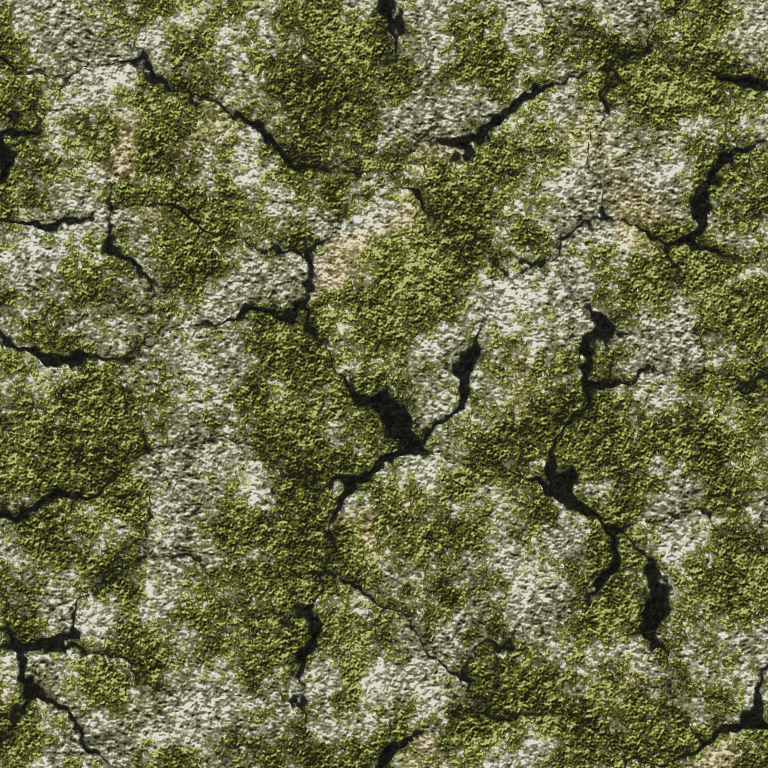
Write a WebGL 2 fragment shader that draws this texture.

```glsl
#version 300 es
precision highp float;
// Dry stone wall: irregular pale stones with dark gaps, overgrown by ragged moss.

uniform vec2 u_resolution;
out vec4 outColor;

const vec2  STONE_GRID   = vec2(4.3, 5.6);  // stones across the canvas
const float WARP         = 0.42;            // bending of the stone outlines
const float GAP_WIDTH    = 0.058;           // widest gap, in stone units
const float MOSS_COVER   = 0.05;            // higher means more moss
const float GRAIN_SCALE  = 72.0;            // coarsest grain across the canvas
const float SPRIG_GRID   = 74.0;            // moss sprigs across the canvas
const vec2  LIGHT_OFFSET = vec2(-0.0010, 0.0024);

const vec3 GAP_COLOR   = vec3(0.075, 0.08, 0.07);
const vec3 MOSS_SHADE  = vec3(0.12, 0.125, 0.075);
const vec3 MOSS_DARK   = vec3(0.27, 0.28, 0.125);
const vec3 MOSS_MID    = vec3(0.42, 0.44, 0.185);
const vec3 MOSS_LIGHT  = vec3(0.70, 0.72, 0.46);
const vec3 STONE_SHADE = vec3(0.15, 0.15, 0.10);
const vec3 STONE_DARK  = vec3(0.37, 0.37, 0.26);
const vec3 STONE_MID   = vec3(0.54, 0.54, 0.43);
const vec3 STONE_LIGHT = vec3(0.86, 0.86, 0.81);
const vec3 EARTH_TINT  = vec3(1.04, 0.97, 0.88);

vec2 hash2(vec2 p) {
    vec3 q = fract(p.xyx * vec3(0.1031, 0.1030, 0.0973));
    q += dot(q, q.yzx + 33.33);
    return fract((q.xx + q.yz) * q.zy);
}

float gradientAt(vec2 cell, vec2 f, vec2 corner) {
    return dot(hash2(cell + corner) * 2.0 - 1.0, f - corner);
}

float noise(vec2 p) {
    vec2 i = floor(p), f = fract(p);
    vec2 u = f * f * f * (f * (f * 6.0 - 15.0) + 10.0);
    return mix(mix(gradientAt(i, f, vec2(0, 0)), gradientAt(i, f, vec2(1, 0)), u.x),
               mix(gradientAt(i, f, vec2(0, 1)), gradientAt(i, f, vec2(1, 1)), u.x), u.y);
}

float fbm(vec2 p, int octaves, float gain) {
    float sum = 0.0, amp = 1.0;
    for (int i = 0; i < octaves; i++) {
        sum += amp * noise(p);
        p = mat2(1.6, 1.2, -1.2, 1.6) * p + 17.3;
        amp *= gain;
    }
    return sum;
}

float smoothMin(float a, float b, float k) {
    float h = max(k - abs(a - b), 0.0) / k;
    return min(a, b) - h * h * k * 0.25;
}

// Distance to the stone outline; also its outward normal, stone id and offset from centre.
float stoneEdge(vec2 p, out vec2 normal, out vec2 id, out vec2 offset) {
    vec2 base = floor(p);
    float nearest = 8.0;
    for (int k = 0; k < 9; k++) {
        vec2 c = base + vec2(k % 3 - 1, k / 3 - 1);
        vec2 r = c + hash2(c + 40.0) - p;
        if (dot(r, r) < nearest) { nearest = dot(r, r); id = c; offset = -r; }
    }
    float edge = 8.0, closest = 8.0;
    for (int k = 0; k < 25; k++) {
        vec2 c = id + vec2(k % 5 - 2, k / 5 - 2);
        if (k == 12) continue;
        vec2 r = c + hash2(c + 40.0) - p;
        vec2 n = normalize(r + offset);
        float d = dot(0.5 * (r - offset), n);
        if (d < closest) { closest = d; normal = n; }
        edge = smoothMin(edge, d, 0.07);
    }
    return edge;
}

// Short, randomly turned strands scattered on a grid.
float sprigs(vec2 p) {
    vec2 base = floor(p);
    float cover = 0.0;
    for (int k = 0; k < 9; k++) {
        vec2 c = base + vec2(k % 3 - 1, k / 3 - 1);
        vec2 rnd = hash2(c + 90.0), r = p - c - rnd.yx;
        float turn = rnd.x * 6.2832;
        vec2 dir = vec2(cos(turn), sin(turn));
        float d = length(r - dir * clamp(dot(r, dir), -0.25, 0.25));
        cover = max(cover, (1.0 - smoothstep(0.06, 0.22, d)) * rnd.y);
    }
    return cover;
}

vec3 ramp(float t, vec3 a, vec3 b, vec3 c, vec3 d) {
    vec3 low = mix(a, b, clamp(t * 3.0, 0.0, 1.0));
    vec3 mid = mix(low, c, clamp(t * 3.0 - 1.0, 0.0, 1.0));
    return mix(mid, d, clamp(t * 3.0 - 2.0, 0.0, 1.0));
}

void main() {
    vec2 uv = gl_FragCoord.xy / u_resolution.y;

    // Stone layout with bent, chipped outlines
    vec2 bend = vec2(noise(uv * 6.0), noise(uv * 6.0 + 31.0)) * WARP
              + vec2(fbm(uv * 20.0, 3, 0.6), fbm(uv * 20.0 + 57.0, 3, 0.6)) * 0.14;
    vec2 normal, id, offset;
    float edge = stoneEdge(uv * STONE_GRID + bend, normal, id, offset);
    vec2 stoneRnd = hash2(id + 7.0);
    float open = smoothstep(-0.12, 0.36, noise(uv * 7.0 + 23.0));

    // Fine relief, lit from above
    float patches = fbm(uv * 14.0 + 5.0, 3, 0.75);
    float grain = fbm(uv * GRAIN_SCALE, 3, 0.95);
    float relief = grain - fbm((uv + LIGHT_OFFSET) * GRAIN_SCALE, 3, 0.95);
    float streaks = fbm(uv * vec2(80.0, 135.0) + 80.0, 2, 1.0);

    // Shadow gathers at the outlines, mostly on undersides
    float underside = 0.5 - 0.5 * normal.y;
    float shadow = exp(-max(edge, 0.0) / 0.06) * mix(0.08, 0.42, underside) * mix(0.5, 1.0, open);
    float light = 0.12 * offset.y + 0.08 * (stoneRnd.x - 0.5) - shadow;

    // Bare stone and moss
    float stoneTone = 0.69 + light + 0.80 * streaks + 0.50 * relief + 0.40 * patches;
    vec3 stone = ramp(stoneTone, STONE_SHADE, STONE_DARK, STONE_MID, STONE_LIGHT);
    stone *= mix(vec3(1.0), EARTH_TINT, smoothstep(0.1, 0.4, noise(uv * 8.0 + 63.0)));
    float mossTone = 0.41 + light + 0.58 * grain + 0.58 * relief + 0.36 * patches
                   + 0.36 * sprigs(uv * SPRIG_GRID + 0.8 * patches);
    vec3 moss = ramp(mossTone, MOSS_SHADE, MOSS_DARK, MOSS_MID, MOSS_LIGHT);
    float growth = fbm(uv * 6.0 + 12.0, 4, 0.75) + 0.22 * (stoneRnd.y - 0.5)
                 + 0.42 * grain + MOSS_COVER;
    vec3 color = mix(stone, moss, smoothstep(-0.10, 0.09, growth));

    // Gaps open and close along the joints, with moss hanging over them
    float width = GAP_WIDTH * open - 0.004 + 0.022 * grain;
    float gap = 1.0 - smoothstep(width - 0.012, width + 0.014, edge);
    color = mix(color, GAP_COLOR * (1.0 + 0.9 * grain), gap * 0.93);

    outColor = vec4(clamp(color, 0.0, 1.0), 1.0);
}
```
